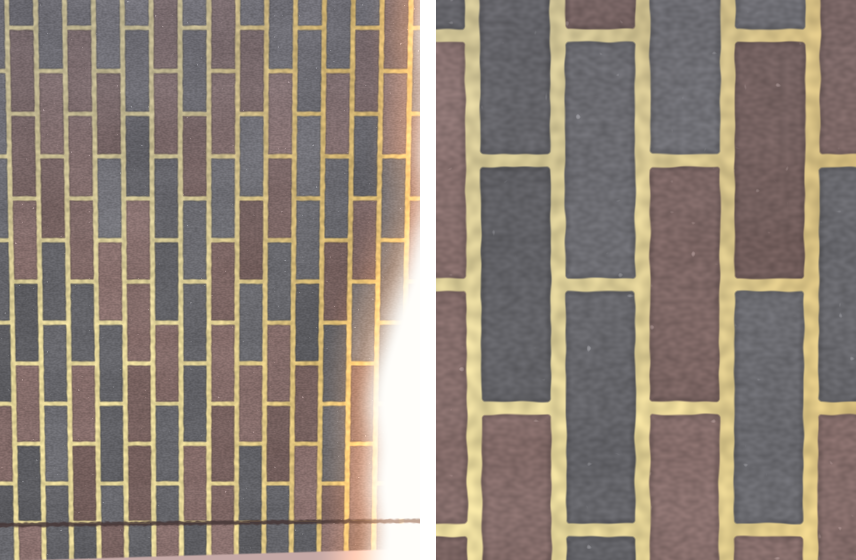
Left: the whole. Right: its middle third, enlarged.
Reproduce this texture procedurally as a Shadertoy shader.

```glsl
// Upright running-bond brick wall with cream mortar, a dark ledge and sun glare at the right.

// Layout, in units of the canvas height
const float CENTRE_X = 0.373;      // the joint that stays vertical
const float PITCH_BOTTOM = 0.0490; // column spacing at the foot
const float PITCH_GROWTH = 0.0026; // widening towards the top
const float COURSE = 0.140;        // brick length at the foot
const float COURSE_GROWTH = 0.0083;
const float FIRST_JOINT = 0.0664;
const vec2 JOINT = vec2(0.0088, 0.0074);
const float CORNER = 0.002;
const float WOBBLE = 0.0011;
const float LEDGE_THICKNESS = 0.0036;

// Colours and variation
const vec3 RED_BRICK = vec3(0.495, 0.405, 0.395);
const vec3 GREY_BRICK = vec3(0.415, 0.415, 0.435);
const vec3 HAZE = vec3(0.47, 0.46, 0.50);
const vec3 MORTAR_TOP = vec3(0.74, 0.70, 0.56);
const vec3 MORTAR_LOW = vec3(0.90, 0.84, 0.60);
const vec3 MORTAR_GOLD = vec3(0.83, 0.69, 0.40);
const vec3 LEDGE = vec3(0.27, 0.21, 0.21);
const vec3 SILL = vec3(0.77, 0.66, 0.65);
const vec3 WARM_LIGHT = vec3(0.30, 0.18, 0.08);
const vec3 GLARE = vec3(1.0, 0.995, 0.98);
const float GREY_SHARE = 0.45;
const float TONE_RANGE = 0.20;
const float GRAIN = 0.13;

float hash(vec2 p) {
    vec3 q = fract(vec3(p.xyx) * 0.1031);
    q += dot(q, q.yzx + 33.33);
    return fract((q.x + q.y) * q.z);
}

vec2 gradient(vec2 cell) {
    float a = 6.2832 * hash(cell + 91.7);
    return vec2(cos(a), sin(a));
}

// Gradient noise, roughly -0.7 to 0.7
float noise(vec2 p) {
    vec2 i = floor(p), f = p - i;
    vec2 u = f * f * f * (f * (f * 6.0 - 15.0) + 10.0);
    vec2 e = vec2(0.0, 1.0);
    float low = mix(dot(gradient(i), f), dot(gradient(i + e.yx), f - e.yx), u.x);
    float high = mix(dot(gradient(i + e.xy), f - e.xy), dot(gradient(i + 1.0), f - 1.0), u.x);
    return mix(low, high, u.x * 0.0 + u.y);
}

float roundBox(vec2 p, vec2 halfSize, float r) {
    vec2 q = abs(p) - halfSize + r;
    return length(max(q, 0.0)) + min(max(q.x, q.y), 0.0) - r;
}

void mainImage(out vec4 fragColor, in vec2 fragCoord) {
    vec2 p = fragCoord / iResolution.y;
    float aa = 1.3 / iResolution.y;
    vec2 w = p + WOBBLE * vec2(noise(p * 75.0), noise(p * 75.0 + 40.0));

    // Columns narrow towards the foot, alternate ones shift by half a brick
    float ledgeY = mix(0.0625, 0.0700, p.x / 0.75);
    bool belowLedge = p.y < ledgeY;
    float pitch = PITCH_BOTTOM + PITCH_GROWTH * p.y;
    float column = (w.x - CENTRE_X) / pitch;
    float columnId = floor(column);
    float rise = w.y - FIRST_JOINT;
    float course = COURSE + COURSE_GROWTH * rise;
    float row = rise / course + 0.5 * (1.0 - mod(columnId, 2.0));
    vec2 id = vec2(columnId, belowLedge ? -9.0 : floor(row));
    vec2 local = vec2(fract(column) - 0.5, belowLedge ? 0.0 : fract(row) - 0.5);
    vec2 size = vec2(pitch, course);
    float d = roundBox(local * size, 0.5 * (size - JOINT), CORNER);

    // Brick: kind, tone, stains and fine grain
    float kind = step(hash(id + 17.3), GREY_SHARE);
    vec3 brick = mix(RED_BRICK, GREY_BRICK, kind);
    brick *= 1.0 + TONE_RANGE * (hash(id + 63.1) - 0.5 - 0.35 * kind * (1.0 - p.y));
    brick = mix(brick, HAZE, 0.40 * smoothstep(0.45, 1.0, p.y));
    float grain = noise(p * vec2(210.0, 330.0)) + 0.6 * noise(p * vec2(90.0, 140.0));
    brick *= 1.0 + GRAIN * grain + 0.08 * noise(p * 9.0);
    brick += 0.16 * smoothstep(0.48, 0.65, noise(p * 160.0 + 7.0));
    brick *= 1.0 - 0.14 * smoothstep(-0.004, 0.0, d);

    // Mortar: paler low down, golden at the right
    vec3 mortar = mix(MORTAR_LOW, MORTAR_TOP, smoothstep(0.25, 0.95, p.y));
    mortar = mix(mortar, MORTAR_GOLD, 0.75 * smoothstep(0.30, 0.62, p.x));
    mortar *= 1.0 + 0.16 * noise(p * 120.0) + 0.08 * noise(p * 18.0);
    vec3 color = mix(brick, mortar, smoothstep(-aa, aa, d));

    // Faint bands of light across the wall
    color += 0.025 * noise(vec2(p.x * 2.0, p.y * 28.0));

    // Ragged ledge and sloping sill
    float ledgeDist = abs(p.y - ledgeY + 0.0025 * noise(p * 110.0)) - LEDGE_THICKNESS;
    float ledgeMask = 1.0 - smoothstep(-aa, aa, ledgeDist);
    color = mix(color, LEDGE, 0.85 * ledgeMask);
    float sillY = 0.03 * (p.x - 0.07);
    color = mix(color, SILL, 1.0 - smoothstep(-aa, aa, p.y - sillY));

    // Sun: warm fringe, then glare that widens towards the foot
    float edge = mix(0.658, 0.752, smoothstep(0.30, 0.68, p.y)) + 0.012 * noise(p * 9.0);
    float fringe = smoothstep(edge - 0.10, edge + 0.01, p.x);
    float glare = smoothstep(edge - 0.025, edge + 0.035, p.x);
    color += WARM_LIGHT * fringe;
    color = mix(color, GLARE, glare * (1.0 - 0.6 * ledgeMask));

    fragColor = vec4(clamp(color, 0.0, 1.0), 1.0);
}
```
